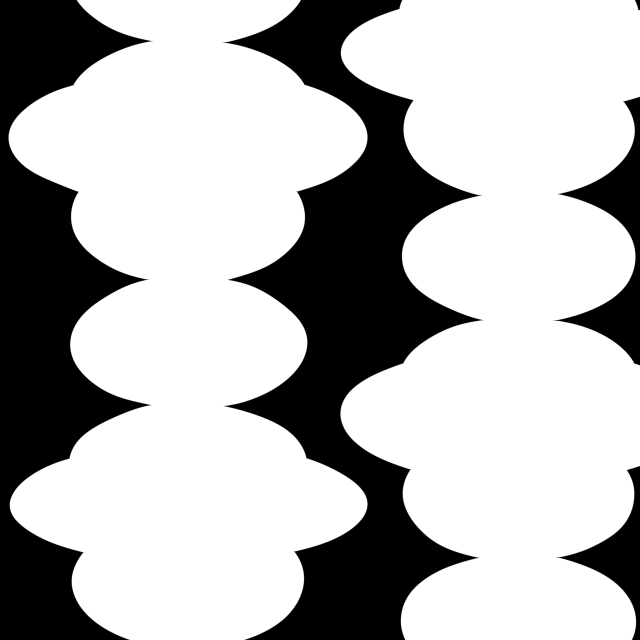
Write a Shadertoy shader that draws this pattern.

```glsl
// Two staggered columns of stacked white ellipses on black, with cusped necks and hand-cut edges.

const vec3 INK = vec3(0.0);
const vec3 PAPER = vec3(1.0);

const int COLUMNS = 2;
const int ROWS = 2;
const float FIRST_COLUMN_X = 0.294;
const float COLUMN_STEP = 0.517;
const float FIRST_TOP = 0.066;      // top neck of the first column, from the upper edge
const float COLUMN_RISE = 0.135;    // how far each next column is shifted upwards
const float PERIOD = 0.569;         // height of one stack of four lobes

// Each lobe: centre below the neck, half width, half height
const int WING = 1;
const vec3 LOBES[4] = vec3[4](
    vec3(0.0925, 0.186, 0.0977),    // shoulder
    vec3(0.1490, 0.280, 0.1068),    // wing
    vec3(0.2720, 0.182, 0.1068),    // base
    vec3(0.4700, 0.184, 0.1035));   // bead

const float WING_SQUASH = 0.87;     // height of the wing in alternate stacks
const float WING_DROP = 0.003;
const float WOBBLE = 0.005;         // unevenness of the cut edge
const float WOBBLE_SCALE = 13.0;

float hash(vec2 p) {
    vec3 q = fract(p.xyx * 0.1031);
    q += dot(q, q.yzx + 33.33);
    return fract((q.x + q.y) * q.z);
}

float valueNoise(vec2 p) {
    vec2 i = floor(p), f = fract(p);
    f = f * f * (3.0 - 2.0 * f);
    return mix(mix(hash(i), hash(i + vec2(1, 0)), f.x),
               mix(hash(i + vec2(0, 1)), hash(i + vec2(1, 1)), f.x), f.y);
}

// Approximate signed distance to an axis-aligned ellipse
float ellipse(vec2 p, vec2 radii) {
    float k = length(p / radii);
    float gradient = length(p / (radii * radii));
    return k * (k - 1.0) / max(gradient, 1e-4);
}

// Union of the four lobes; p is measured from the top neck, y downwards
float stack(vec2 p, bool squashed) {
    float d = 1e3;
    for (int i = 0; i < 4; i++) {
        vec3 lobe = LOBES[i];
        if (i == WING && squashed) {
            lobe.x += WING_DROP;
            lobe.z *= WING_SQUASH;
        }
        d = min(d, ellipse(p - vec2(0.0, lobe.x), lobe.yz));
    }
    return d;
}

void mainImage(out vec4 fragColor, in vec2 fragCoord) {
    vec2 p = fragCoord / iResolution.y;
    p.y = 1.0 - p.y;

    // Uneven hand-cut outline
    vec2 n = p * WOBBLE_SCALE + 20.0;
    p += WOBBLE * (vec2(valueNoise(n), valueNoise(n + 40.0)) - 0.5);

    // Columns of stacks, one row beyond the canvas on either side
    float d = 1e3;
    for (int c = 0; c < COLUMNS; c++) {
        for (int r = -1; r <= ROWS; r++) {
            vec2 neck = vec2(FIRST_COLUMN_X + COLUMN_STEP * float(c),
                             FIRST_TOP - COLUMN_RISE * float(c) + PERIOD * float(r));
            bool squashed = ((c + r) & 1) == 1;
            d = min(d, stack(p - neck, squashed));
        }
    }

    float edge = 0.75 / iResolution.y;
    fragColor = vec4(mix(PAPER, INK, smoothstep(-edge, edge, d)), 1.0);
}
```
